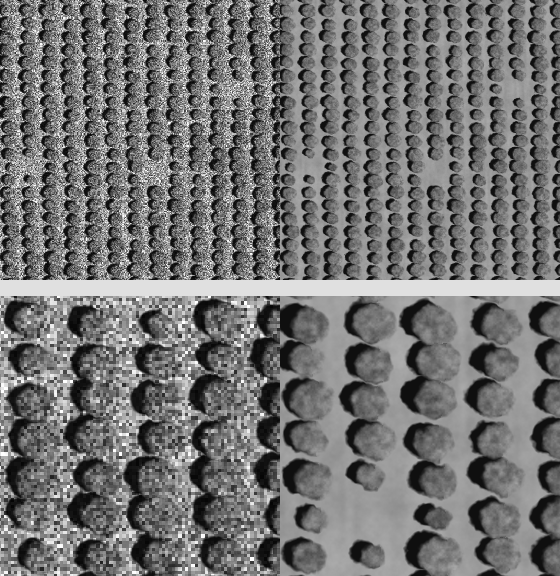
Top: the whole. Bottom: its middle third, enlarged.
Write a Shadertoy shader that draws this texture.

```glsl
// Aerial view of an orchard: slightly leaning lines of tree crowns with shadows
// on their upper left. Two square panels show the same scene, built from a
// jittered grid of discs: the left one has heavy speckle, the right one is clean.

#define TREES vec2(13.33, 21.6)        // lines across, trees down, per panel
#define ORIGIN vec2(0.026, -0.004)     // first tree, from the top left
#define LEAN 0.018                     // sideways drift from top to bottom
#define CROWN_RADIUS 0.0245
#define SHADOW_SHIFT vec2(-0.013, -0.005)
#define GROUND_GRAY 0.61
#define CROWN_GRAY 0.44
#define SHADOW_GRAY 0.06
#define SPECKLE 0.72
#define GRAIN_CELLS 256.0              // speckle grains per canvas height

// Sparse spots in the planting, in (line, tree) numbers
const vec2 GAPS[3] = vec2[3](vec2(1.0, 13.0), vec2(7.0, 13.5), vec2(11.0, 7.0));

float hash(vec2 p) {
    vec3 q = fract(vec3(p.xyx) * 0.1031);
    q += dot(q, q.yzx + 33.33);
    return fract((q.x + q.y) * q.z);
}

// Smooth value noise in -1..1
float noise(vec2 p) {
    vec2 i = floor(p), f = fract(p);
    f = f * f * (3.0 - 2.0 * f);
    float low = mix(hash(i), hash(i + vec2(1, 0)), f.x);
    float high = mix(hash(i + vec2(0, 1)), hash(i + vec2(1, 1)), f.x);
    return 2.0 * mix(low, high, f.y) - 1.0;
}

float fbm(vec2 p) {
    return 0.55 * noise(p) + 0.3 * noise(p * 2.1 + 17.0) + 0.15 * noise(p * 4.3 + 41.0);
}

// Crown radius of one tree, shrinking to nothing in the gaps
float crownRadius(vec2 id) {
    float growth = 1.0;
    for (int i = 0; i < 3; i++)
        growth *= smoothstep(0.5, 1.2, distance(id, GAPS[i]));
    float size = CROWN_RADIUS * mix(0.84, 1.12, hash(id + 71.0));
    return mix(-0.012, size, growth);
}

// Gray value of the clean scene; p runs from the top left of a panel
float orchard(vec2 p, float pixel) {
    vec2 g = p - ORIGIN - vec2(LEAN * p.y, 0.0);
    g.x += 0.003 * noise(p * 7.0 + 5.0);
    vec2 ragged = 0.0045 * vec2(fbm(p * 75.0 + 9.0), fbm(p * 75.0 + 60.0));
    vec2 home = floor(g * TREES + 0.5);

    // Nearest crown and nearest shadow among the neighbouring trees
    float crown = 1.0, shadow = 1.0;
    vec2 local = vec2(0.0);
    float tone = 0.0;
    for (int j = -2; j <= 2; j++)
    for (int i = -1; i <= 1; i++) {
        vec2 id = home + vec2(i, j);
        vec2 jitter = vec2(hash(id + 13.0), hash(id + 37.0)) - 0.5;
        vec2 d = g + ragged - id / TREES - jitter * vec2(0.009, 0.008);
        float radius = crownRadius(id);
        float dist = length(d * vec2(1.0, 1.08)) - radius;
        if (dist < crown) {
            crown = dist;
            local = d / CROWN_RADIUS;
            tone = hash(id + 91.0) - 0.5;
        }
        vec2 s = d - SHADOW_SHIFT * mix(0.7, 1.2, hash(id + 53.0));
        shadow = min(shadow, length(s * vec2(1.0, 1.1)) - radius);
    }

    // Soil with soft mottling and faint wheel tracks along the lines
    float soil = GROUND_GRAY + 0.05 * fbm(p * 22.0) + 0.03 * fbm(p * 120.0);
    soil += 0.025 * noise(vec2(g.x * 110.0, p.y * 9.0));

    // Leaf clumps, lit from the lower right
    float leaves = CROWN_GRAY + 0.17 * fbm(p * 125.0 + 30.0) + 0.06 * tone;
    leaves += 0.07 * dot(local, vec2(0.8, 0.5));
    leaves -= 0.12 * smoothstep(-0.006, 0.0, crown) * step(local.x, 0.3);

    float edge = max(pixel, 0.0025);
    float gray = mix(soil, SHADOW_GRAY, smoothstep(edge, -edge, shadow));
    return mix(gray, leaves, smoothstep(edge, -edge, crown));
}

void mainImage(out vec4 fragColor, in vec2 fragCoord) {
    float pixel = 1.0 / iResolution.y;
    vec2 canvas = fragCoord / iResolution.xy;
    float panel = floor(canvas.x * 2.0);
    vec2 p = vec2(canvas.x * 2.0 - panel, 1.0 - canvas.y);
    float gray = orchard(p, pixel);

    // Multiplicative speckle on the left panel only
    vec2 grain = floor(p * GRAIN_CELLS);
    float speckle = hash(grain + 3.0) + hash(grain + 311.0) - 1.0;
    gray *= 1.0 + SPECKLE * speckle * (1.0 - panel);

    fragColor = vec4(vec3(clamp(gray, 0.0, 1.0)), 1.0);
}
```
